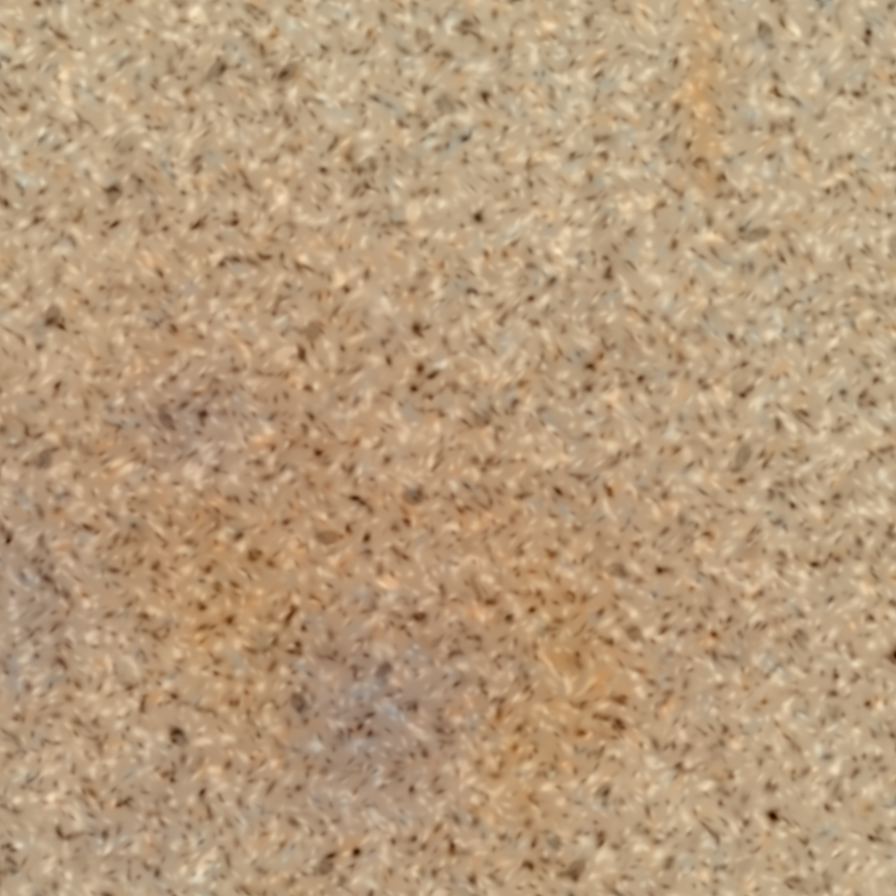
A three.js fragment shader for this texture:

```glsl
// Weathered sandy stone: fine blurred grains over pale, rusty and violet stains.
#define FINE_GRAINS 88.0
#define COARSE_GRAINS 58.0
#define CHIP_CELLS 26.0
#define CHIP_SHARE 0.07
#define GRAIN_CONTRAST 0.20
#define TINT_STRENGTH 0.06
#define PALE_SAND vec3(0.745, 0.665, 0.540)
#define WARM_CLAY vec3(0.715, 0.575, 0.445)
#define VIOLET_GREY vec3(0.610, 0.525, 0.465)
#define RUST vec3(0.730, 0.550, 0.340)

varying vec2 vUv;

float hash(vec2 p) {
  return fract(sin(dot(p, vec2(127.1, 311.7))) * 43758.5453);
}

// Soft elongated blob at q, turned by angle.
float blob(vec2 q, float angle, vec2 radius) {
  float c = cos(angle), s = sin(angle);
  q = vec2(c * q.x + s * q.y, c * q.y - s * q.x) / radius;
  return exp(-dot(q, q));
}

// Cellular noise: one light or dark grain per cell, about -1 to 1.
float grains(vec2 p, float seed) {
  vec2 cell = floor(p);
  float sum = 0.0;
  for (int j = -1; j <= 1; j++) {
    for (int i = -1; i <= 1; i++) {
      vec2 id = cell + vec2(float(i), float(j));
      vec2 key = id + seed;
      vec2 centre = id + vec2(hash(key), hash(key + 17.3));
      vec2 radius = vec2(mix(0.32, 0.54, hash(key + 41.9)), 0.27);
      float weight = 2.0 * hash(key + 73.1) - 1.0;
      sum += weight * blob(p - centre, 6.2832 * hash(key + 59.7), radius);
    }
  }
  return sum;
}

// Sparse larger chips with firm edges, pale or dark.
float chips(vec2 p) {
  vec2 cell = floor(p);
  float sum = 0.0;
  for (int j = -1; j <= 1; j++) {
    for (int i = -1; i <= 1; i++) {
      vec2 id = cell + vec2(float(i), float(j));
      vec2 centre = id + vec2(hash(id + 5.2), hash(id + 8.6));
      float present = step(hash(id + 31.4), CHIP_SHARE);
      float shade = hash(id + 12.8) < 0.5 ? -1.0 : 0.8;
      float shape = blob(p - centre, 6.2832 * hash(id + 22.5), vec2(0.38, 0.25));
      sum += present * shade * smoothstep(0.15, 0.75, shape);
    }
  }
  return sum;
}

// Layered sines bend the stain outlines.
vec2 warp(vec2 p) {
  vec2 w = 0.030 * sin(p.yx * vec2(13.0, 11.0) + vec2(0.7, 2.1));
  w += 0.018 * sin(p.yx * vec2(29.0, 25.0) + p * 14.0 + vec2(1.9, 4.0));
  return p + w;
}

// Broad discolouration of the stone.
vec3 stains(vec2 uv) {
  vec2 p = warp(uv);
  float warm = blob(p - vec2(0.36, 0.38), -0.35, vec2(0.52, 0.36));
  vec3 colour = mix(PALE_SAND, WARM_CLAY, min(1.15 * warm, 1.0));

  float rust = 0.65 * blob(p - vec2(0.60, 0.25), 0.2, vec2(0.07, 0.15));
  rust += 0.50 * blob(p - vec2(0.25, 0.27), 0.5, vec2(0.08, 0.17));
  rust += 0.60 * blob(uv - vec2(0.785, 0.90), 0.0, vec2(0.022, 0.11));
  colour = mix(colour, RUST, min(rust, 0.8));

  float violet = 0.90 * blob(p - vec2(0.42, 0.20), 0.4, vec2(0.12, 0.10));
  violet += 0.70 * blob(p - vec2(0.25, 0.48), 0.0, vec2(0.07, 0.06));
  violet += 0.65 * blob(p - vec2(0.0, 0.36), 0.0, vec2(0.10, 0.12));
  violet += 0.35 * blob(p - vec2(0.18, 0.06), 0.0, vec2(0.17, 0.09));
  return mix(colour, VIOLET_GREY, min(violet, 0.9));
}

void main() {
  // Grain brightness, with dark pits a little deeper than the highlights.
  vec2 p = vUv + 0.003 * sin(vUv.yx * 71.0);
  float grain = grains(p * COARSE_GRAINS, 3.0);
  grain += 0.75 * grains(p * FINE_GRAINS, 131.0);
  grain += 0.30 * grains(p * CHIP_CELLS, 67.0);
  grain -= 0.22 * grain * grain - 0.02;

  // Warm and cool variation between clusters of grains.
  float tint = grains(p * COARSE_GRAINS * 0.6, 211.0);

  vec3 colour = stains(vUv);
  colour += GRAIN_CONTRAST * grain * vec3(0.92, 1.0, 0.97);
  colour += TINT_STRENGTH * tint * vec3(0.6, -0.1, -0.7);
  colour += 0.15 * chips(p * CHIP_CELLS) * vec3(1.0, 1.0, 0.92);
  gl_FragColor = vec4(clamp(colour, 0.0, 1.0), 1.0);
}
```
